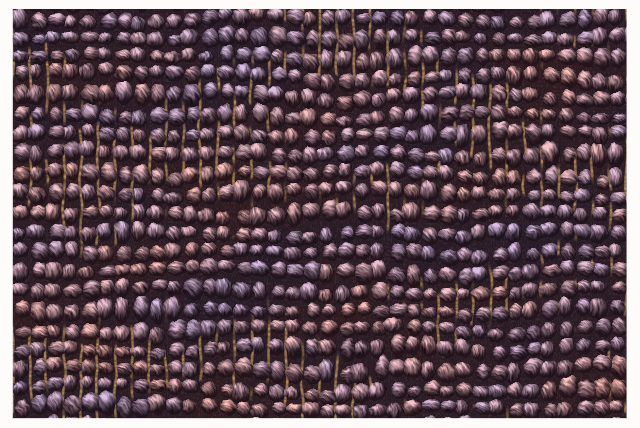
Give the GLSL for this texture, as a Shadertoy shader.

```glsl
// Looped wool weave: rows of twisted plum knots over thin golden warp threads, in a white border.

#define COLS 36.0            // knots across
#define ROWS 21.0            // rows down
#define CLOTH_MIN vec2(0.020, 0.023)
#define CLOTH_MAX vec2(0.979, 0.979)
#define KNOT_RADIUS vec2(0.54, 0.45)
#define JITTER 0.24          // knot displacement, in cells
#define STRANDS 3.6          // fibre frequency on a knot
#define THREAD_WIDTH 0.075   // half width, in cells
#define SHADOW vec3(0.10, 0.05, 0.08)
#define SHINE vec3(0.92, 0.77, 0.82)
#define GOLD vec3(0.80, 0.62, 0.40)
#define BORDER vec3(0.995, 0.985, 0.985)

vec2 hash2(vec2 p) {
    vec3 a = fract(p.xyx * vec3(0.1031, 0.1030, 0.0973));
    a += dot(a, a.yzx + 33.33);
    return fract((a.xx + a.yz) * a.zy);
}

float cornerGradient(vec2 cell, vec2 offset) {
    float angle = 6.2832 * hash2(cell + 71.0).x;
    return dot(vec2(cos(angle), sin(angle)), offset);
}

// Gradient noise, roughly -0.7 to 0.7
float noise(vec2 p) {
    vec2 i = floor(p), f = p - i;
    vec2 u = f * f * f * (f * (f * 6.0 - 15.0) + 10.0);
    vec2 e = vec2(1.0, 0.0);
    return mix(mix(cornerGradient(i, f), cornerGradient(i + e, f - e), u.x),
               mix(cornerGradient(i + e.yx, f - e.yx), cornerGradient(i + 1.0, f - 1.0), u.x), u.y);
}

// Brightness of one knot; q lies in its unit disc
float knotTone(vec2 q, float height, vec2 rnd, vec2 seed) {
    vec3 light = normalize(vec3(-0.2, 0.6, 0.78));
    float diffuse = max(dot(vec3(q, height), light), 0.0);

    // Strands curve diagonally around the knot
    float angle = 0.55 + 1.3 * (rnd.x - 0.5);
    vec2 s = mat2(cos(angle), -sin(angle), sin(angle), cos(angle)) * q;
    float strand = noise(vec2((s.x + 0.4 * s.y * s.y) * STRANDS, s.y * 0.9) + seed * 7.3);
    float fine = noise(vec2(s.x * STRANDS * 2.3, s.y * 2.0) + seed * 3.7);

    float tone = 0.04 + 0.68 * diffuse * diffuse * (0.8 + 0.4 * rnd.y);
    tone += diffuse * (0.62 * strand + 0.30 * fine);
    return tone + 0.20 * pow(diffuse, 14.0);
}

// Golden warp thread, showing in broken stretches between columns
float warpThread(vec2 p, float height, float px) {
    float column = floor(p.x + 0.5);
    float sway = 0.22 * noise(vec2(column * 5.3, p.y * 0.7));
    float d = abs(p.x - column - sway);
    float line = 1.0 - smoothstep(THREAD_WIDTH - px, THREAD_WIDTH + px, d);
    float patches = noise(vec2(column, p.y) * vec2(0.13, 0.19) + 4.0);
    float broken = noise(vec2(column * 3.7, p.y * 0.8 + 9.0));
    float shown = smoothstep(0.08, 0.30, patches + 0.75 * broken);
    return line * shown * (1.0 - smoothstep(0.45, 0.75, height));
}

vec3 weave(vec2 p, float px) {
    // Rows sag and crowd together unevenly
    p.y += 0.55 * noise(vec2(p.x * 0.13, p.y * 0.37));
    vec2 fuzz = 0.10 * vec2(noise(p * 3.1), noise(p * 3.1 + 40.0));

    // Dark tangled ground below the knots
    float top = 0.0;
    float tone = 0.07 + 0.16 * abs(noise(p * vec2(7.0, 5.0)));
    vec2 owner = floor(p);

    // The highest of the neighbouring knots is seen
    for (int j = -1; j <= 1; j++)
    for (int i = -1; i <= 1; i++) {
        vec2 id = floor(p) + vec2(i, j);
        vec2 rnd = hash2(id + 13.0), size = hash2(id + 57.0);
        vec2 center = id + 0.5 + JITTER * (rnd - 0.5) * vec2(1.6, 1.0);
        vec2 radius = KNOT_RADIUS * (0.80 + 0.38 * size);
        vec2 q = (p + fuzz - center) / radius;
        float height = sqrt(max(1.0 - dot(q, q), 0.0));
        if (height > 0.0) {
            float rise = height * (0.85 + 0.3 * size.x);
            float cover = smoothstep(-2.0 * px, 2.0 * px, rise - top);
            tone = mix(tone, knotTone(q, height, rnd, id), cover);
            if (rise > top) owner = id;
            top = max(top, rise);
        }
    }

    // Dye drifts from violet to rust in patches and from knot to knot
    float rust = 0.45 + 0.9 * noise(p * vec2(0.11, 0.28) + 20.0);
    rust += 0.5 * (hash2(owner + 91.0).x - 0.5);
    vec3 dye = mix(vec3(0.93, 0.97, 1.09), vec3(1.11, 0.99, 0.89), clamp(rust, 0.0, 1.0));
    vec3 color = mix(SHADOW, SHINE, clamp(tone, 0.0, 1.0)) * dye;

    float glint = 0.8 + 0.5 * noise(p * vec2(2.0, 6.0));
    return mix(color, GOLD * glint, 0.85 * warpThread(p, top, px));
}

void mainImage(out vec4 fragColor, in vec2 fragCoord) {
    vec2 uv = fragCoord / iResolution.xy;
    vec2 size = CLOTH_MAX - CLOTH_MIN;
    vec2 p = (uv - CLOTH_MIN) / size * vec2(COLS, ROWS);
    float px = ROWS / (size.y * iResolution.y);

    // Smooth straight border
    vec2 inset = min(uv - CLOTH_MIN, CLOTH_MAX - uv) * iResolution.xy;
    float cloth = clamp(min(inset.x, inset.y) + 0.5, 0.0, 1.0);
    fragColor = vec4(mix(BORDER, weave(p, px), cloth), 1.0);
}
```
